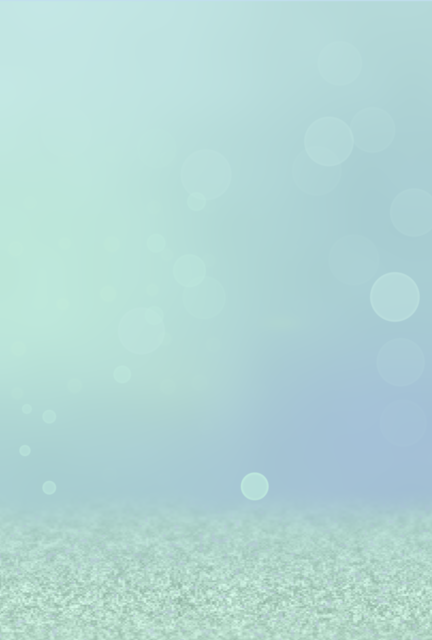
A WebGL 2 fragment shader for this background:

```glsl
#version 300 es
precision highp float;
// Pale aqua bokeh over a glittering ground.
// Blended vertical gradients form the backdrop; soft discs and hashed
// sparkles float above it, and layered value noise makes the glitter.
uniform vec2 u_resolution;
out vec4 fragColor;

float hash(vec2 p) {
  vec3 q = fract(vec3(p.xyx) * 0.1031);
  q += dot(q, q.yzx + 33.33);
  return fract((q.x + q.y) * q.z);
}

float noise(vec2 p) {
  vec2 i = floor(p), f = fract(p);
  f = f * f * (3.0 - 2.0 * f);
  return mix(mix(hash(i), hash(i + vec2(1, 0)), f.x),
             mix(hash(i + vec2(0, 1)), hash(i + vec2(1, 1)), f.x), f.y);
}

float glow(vec2 p, vec2 center, vec2 size) {
  vec2 d = (p - center) / size;
  return exp(-dot(d, d));
}

// Flat disc with a faint brighter rim; softness is in canvas heights.
float disc(vec2 p, vec2 center, float radius, float softness) {
  float d = length(p - center) - radius;
  float rim = exp(-pow((d + 0.002) / 0.0018, 2.0));
  return (1.0 - smoothstep(-softness, softness, d)) * (0.85 + 0.3 * rim);
}

vec3 backdrop(vec2 uv, vec2 p) {
  vec3 left = mix(vec3(0.66, 0.81, 0.82), vec3(0.74, 0.905, 0.855), smoothstep(0.22, 0.53, uv.y));
  left = mix(left, vec3(0.765, 0.905, 0.895), smoothstep(0.6, 0.95, uv.y));
  vec3 right = mix(vec3(0.64, 0.755, 0.83), vec3(0.66, 0.805, 0.825), smoothstep(0.3, 0.58, uv.y));
  right = mix(right, vec3(0.70, 0.845, 0.845), smoothstep(0.65, 1.0, uv.y));
  vec3 color = mix(left, right, smoothstep(0.05, 0.95, uv.x));
  color = mix(color, vec3(0.76, 0.90, 0.89), 0.3 * glow(p, vec2(0.3, 0.95), vec2(0.25, 0.15)));
  color = mix(color, vec3(0.73, 0.88, 0.82), 0.4 * glow(p, vec2(0.27, 0.40), vec2(0.10, 0.07)));
  color = mix(color, vec3(0.72, 0.87, 0.80), 0.3 * glow(p, vec2(0.44, 0.495), vec2(0.03, 0.012)));
  color = mix(color, vec3(0.64, 0.75, 0.85), 0.5 * glow(p, vec2(0.60, 0.33), vec2(0.16, 0.10)));
  return color + 0.012 * (noise(p * 14.0) - 0.5);
}

// Each disc holds center, radius and opacity.
vec3 largeBokeh(vec3 color, vec2 p, float softness) {
  const vec4 discs[12] = vec4[12](
    vec4(0.514, 0.779, 0.039, 0.30), vec4(0.582, 0.797, 0.036, 0.15),
    vec4(0.617, 0.536, 0.039, 0.52), vec4(0.626, 0.434, 0.038, 0.13),
    vec4(0.647, 0.668, 0.038, 0.18), vec4(0.322, 0.727, 0.040, 0.24),
    vec4(0.221, 0.483, 0.037, 0.28), vec4(0.104, 0.794, 0.040, 0.14),
    vec4(0.531, 0.901, 0.035, 0.17), vec4(0.553, 0.594, 0.040, 0.08),
    vec4(0.495, 0.733, 0.039, 0.10), vec4(0.630, 0.339, 0.037, 0.06));
  for (int i = 0; i < 12; i++) {
    vec4 b = discs[i];
    color = mix(color, vec3(0.77, 0.91, 0.89), b.w * disc(p, b.xy, b.z, softness));
  }
  return color;
}

vec3 smallBokeh(vec3 color, vec2 p, float softness) {
  const vec4 discs[12] = vec4[12](
    vec4(0.398, 0.240, 0.022, 0.78), vec4(0.191, 0.415, 0.014, 0.45),
    vec4(0.077, 0.238, 0.011, 0.55), vec4(0.039, 0.296, 0.009, 0.50),
    vec4(0.077, 0.349, 0.011, 0.42), vec4(0.042, 0.361, 0.008, 0.38),
    vec4(0.307, 0.685, 0.015, 0.35), vec4(0.244, 0.620, 0.015, 0.38),
    vec4(0.296, 0.577, 0.026, 0.35), vec4(0.241, 0.507, 0.015, 0.32),
    vec4(0.319, 0.535, 0.034, 0.18), vec4(0.245, 0.768, 0.031, 0.13));
  for (int i = 0; i < 12; i++) {
    vec4 b = discs[i];
    color = mix(color, vec3(0.75, 0.92, 0.87), b.w * disc(p, b.xy, b.z, softness));
  }
  return color;
}

// Hashed dots, one per grid cell, gathered on the left.
float sparkles(vec2 p) {
  vec2 cell = floor(p * 14.0);
  float pick = hash(cell + 7.0);
  vec2 center = 0.3 + 0.4 * vec2(hash(cell + 19.0), hash(cell + 41.0));
  float dot1 = disc(fract(p * 14.0) / 14.0, center / 14.0, 0.006 + 0.008 * pick, 0.003);
  return dot1 * step(0.4, pick) * glow(p, vec2(0.08, 0.54), vec2(0.22, 0.19));
}

vec3 glitterGround(vec2 p) {
  float nearness = 1.0 - smoothstep(0.04, 0.21, p.y);
  float coarse = noise(p * vec2(75, 100)) - 0.5;
  float medium = noise(p * vec2(160, 210) + 9.0) - 0.5;
  float fine = noise(p * vec2(300, 370) + 31.0) - 0.5;
  vec3 color = mix(vec3(0.685, 0.83, 0.80), vec3(0.71, 0.85, 0.785), nearness);
  float focus = nearness * smoothstep(-0.04, 0.06, p.y);
  color += 0.05 * coarse + (0.04 + 0.08 * nearness) * medium + 0.19 * focus * fine;
  float violet = smoothstep(0.76, 0.95, noise(p * vec2(105, 135) + 67.0));
  return mix(color, vec3(0.72, 0.77, 0.87), 0.45 * violet);
}

void main() {
  vec2 uv = gl_FragCoord.xy / u_resolution;
  vec2 p = gl_FragCoord.xy / u_resolution.y;
  float softness = max(0.0015, 0.8 / u_resolution.y);
  vec3 color = backdrop(uv, p);
  color = largeBokeh(color, p, softness);
  color = mix(color, vec3(0.77, 0.93, 0.85), 0.32 * sparkles(p));
  color = smallBokeh(color, p, softness);
  // Ground melts into the haze, with a thin light band along the top.
  float horizon = 0.2 + 0.02 * (noise(p * 18.0) - 0.5);
  color = mix(color, glitterGround(p), 1.0 - smoothstep(horizon - 0.035, horizon + 0.035, p.y));
  color = mix(color, vec3(0.76, 0.87, 0.94), 0.8 * smoothstep(0.997, 0.999, uv.y));
  fragColor = vec4(color, 1.0);
}
```
